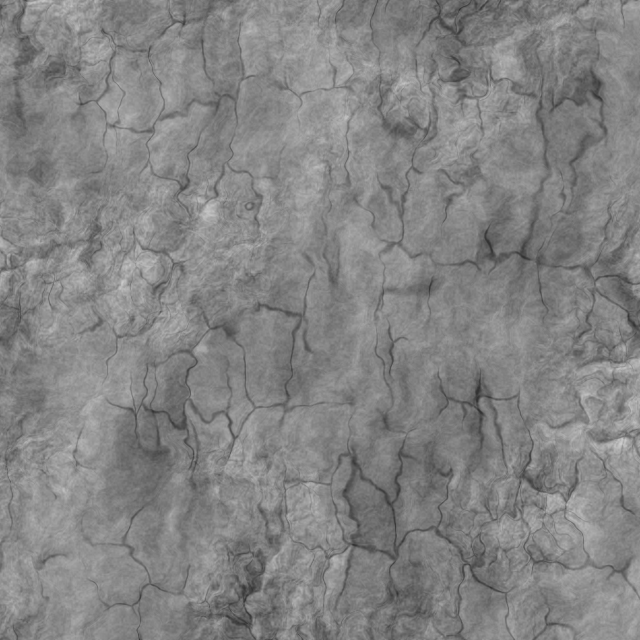
Give the GLSL for this texture, as a WebGL 2 fragment shader.

```glsl
#version 300 es
precision highp float;
// Weathered grey rock face: mottled stone with vertical streaks, bevelled
// blocks lit from above, broken cracks and fissures, and fine grain.
// Built from warped value noise and a squarish cellular pattern.

uniform vec2 u_resolution;
out vec4 fragColor;

const float BASE_TONE = 0.512;
const float PATCH_CONTRAST = 0.30;
const float STREAK_CONTRAST = 0.24;
const float RELIEF_CONTRAST = 0.85;
const float CRACK_DEPTH = 0.15;
const float FISSURE_DEPTH = 0.13;
const float GRAIN_CONTRAST = 0.11;
const vec2 PATCH_SCALE = vec2(8.0, 6.0);
const vec2 STREAK_SCALE = vec2(34.0, 10.0);
const vec2 BLOCK_SCALE = vec2(13.0, 8.5);
const vec2 CHIP_SCALE = vec2(31.0, 23.0);
const vec2 FISSURE_SCALE = vec2(21.0, 4.5);
const vec2 LIGHT_STEP = vec2(-0.0016, 0.0036);

// Integer hash giving two values from 0 to 1
vec2 hash2(vec2 cell) {
  uvec2 q = uvec2(ivec2(cell)) * uvec2(1597334673u, 3812015801u);
  uint n = (q.x ^ q.y) * 1597334673u;
  n = (n ^ (n >> 15)) * 2246822519u;
  n ^= n >> 13;
  return vec2(n & 65535u, n >> 16) / 65535.0;
}

float noise(vec2 p) {
  vec2 cell = floor(p), f = fract(p);
  f = f * f * (3.0 - 2.0 * f);
  float low = mix(hash2(cell).x, hash2(cell + vec2(1, 0)).x, f.x);
  float high = mix(hash2(cell + vec2(0, 1)).x, hash2(cell + vec2(1, 1)).x, f.x);
  return mix(low, high, f.y);
}

float fbm(vec2 p) {
  float sum = 0.0, weight = 0.5;
  for (int i = 0; i < 5; i++) {
    sum += weight * noise(p);
    p = mat2(1.98, 0.18, -0.18, 1.98) * p + 17.3;
    weight *= 0.52;
  }
  return sum;
}

// Squarish cells: x is the gap to the nearest seam, y a random value per cell
vec2 blocks(vec2 p) {
  vec2 cell = floor(p);
  float nearest = 9.0, second = 9.0, id = 0.0;
  for (int j = -1; j <= 1; j++) {
    for (int i = -1; i <= 1; i++) {
      vec2 c = cell + vec2(i, j);
      vec2 d = c + 0.1 + 0.8 * hash2(c) - p;
      d *= d;
      float dist = sqrt(length(d));
      if (dist < nearest) {
        second = nearest;
        nearest = dist;
        id = hash2(c + 71.0).y;
      } else {
        second = min(second, dist);
      }
    }
  }
  return vec2(second - nearest, id);
}

// Stone height: rough surface with raised, bevelled blocks
float height(vec2 p) {
  vec2 block = blocks(p * BLOCK_SCALE);
  float bevel = smoothstep(0.0, 0.28, block.x) * block.y * block.y;
  return 0.32 * bevel + 0.9 * fbm(p * vec2(30.0, 24.0));
}

void main() {
  vec2 uv = gl_FragCoord.xy / min(u_resolution.x, u_resolution.y);
  float pixel = 1.0 / min(u_resolution.x, u_resolution.y);

  // Ragged outlines
  vec2 warp = vec2(fbm(uv * 7.0 + 3.1), fbm(uv * 7.0 + 41.7)) - 0.5;
  vec2 jitter = vec2(noise(uv * 62.0 + 9.0), noise(uv * 62.0 + 55.0)) - 0.5;
  vec2 p = uv + 0.10 * warp + 0.011 * jitter + 2.0;

  // Smooth and rough regions
  float region = smoothstep(0.34, 0.64, fbm(uv * 5.0 + 23.0));
  float roughness = mix(0.55, 1.3, region);

  // Mottling and vertical stains
  float tone = BASE_TONE;
  tone += PATCH_CONTRAST * (fbm(p * PATCH_SCALE) - 0.48);
  tone += STREAK_CONTRAST * (fbm(p * STREAK_SCALE + 60.0) - 0.48);

  // Light from above
  float slope = height(p) - height(p + LIGHT_STEP);
  tone += roughness * clamp(RELIEF_CONTRAST * slope, -0.13, 0.14);

  // Broken cracks between blocks and between small chips
  float breaks = smoothstep(0.42, 0.62, fbm(uv * 13.0 + 90.0));
  float seam = blocks(p * BLOCK_SCALE).x;
  float chip = blocks(p * CHIP_SCALE + 8.0).x;
  float crack = breaks * (1.0 - smoothstep(0.0, 0.05 + 16.0 * pixel, seam));
  float chipCrack = region * breaks * (1.0 - smoothstep(0.0, 0.07 + 36.0 * pixel, chip));
  tone -= CRACK_DEPTH * max(crack, 0.65 * chipCrack);

  // Long upright fissures
  float ridge = abs(noise(p * FISSURE_SCALE + 30.0) - 0.5);
  float fissureMask = smoothstep(0.48, 0.66, fbm(uv * vec2(9.0, 6.0) + 12.0));
  tone -= FISSURE_DEPTH * fissureMask * (1.0 - smoothstep(0.0, 0.035 + 16.0 * pixel, ridge));

  // Fine grain
  float grain = 0.6 * noise(uv * 330.0) + 0.4 * noise(uv * vec2(150.0, 185.0) + 5.0) - 0.5;
  tone += GRAIN_CONTRAST * mix(0.8, 1.25, region) * grain;

  fragColor = vec4(vec3(clamp(tone, 0.2, 0.8)), 1.0);
}
```
